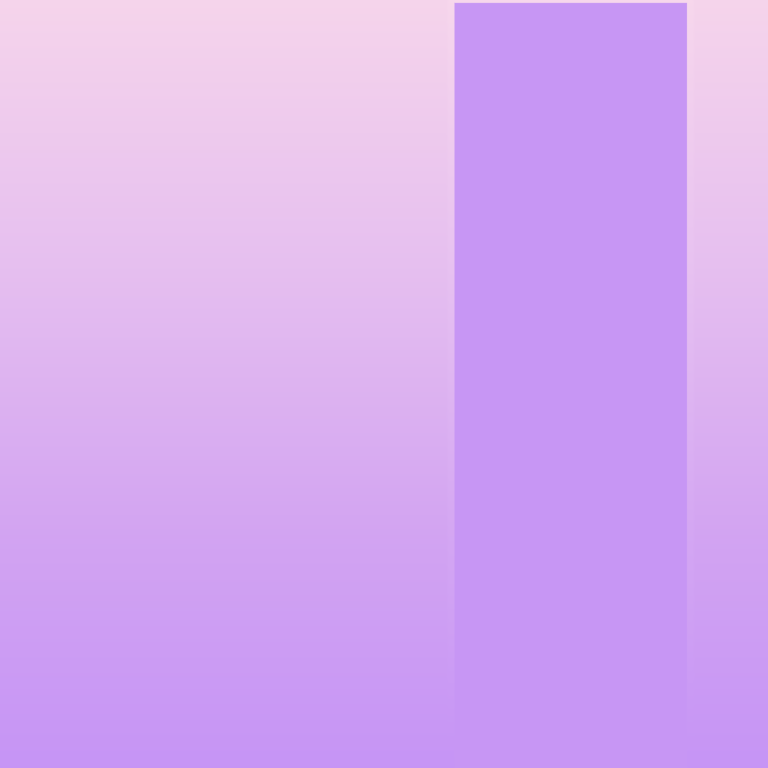
A three.js fragment shader for this background:

```glsl
// Pink to violet vertical gradient with a flat violet column and a faint pale rim.
varying vec2 vUv;

// Signed distance to an axis-aligned box given by two corners.
float boxDistance(vec2 p, vec2 low, vec2 high) {
  vec2 d = abs(p - 0.5 * (low + high)) - 0.5 * (high - low);
  return length(max(d, 0.0)) + min(max(d.x, d.y), 0.0);
}

// Backdrop colour by height, from violet to pale pink.
vec3 backdrop(float height) {
  vec3 color = mix(vec3(0.775, 0.582, 0.960), vec3(0.823, 0.640, 0.947), smoothstep(-0.03, 0.03, height) * clamp(height / 0.30, 0.0, 1.0));
  color = mix(color, vec3(0.902, 0.750, 0.938), clamp((height - 0.30) / 0.36, 0.0, 1.0));
  return mix(color, vec3(0.962, 0.832, 0.922), clamp((height - 0.66) / 0.34, 0.0, 1.0));
}

void main() {
  vec3 color = backdrop(vUv.y);

  // The column runs past the bottom edge, leaving a thin strip at the top.
  float column = boxDistance(vUv, vec2(0.5918, -0.1), vec2(0.8945, 0.9962));

  // Pale rim hugging the column, fading out toward the bottom.
  float rim = 1.0 - smoothstep(0.007, 0.011, column);
  color += vec3(0.006, 0.010, 0.004) * rim * smoothstep(0.02, 0.3, vUv.y);

  // Flat column with softened edges.
  color = mix(color, vec3(0.780, 0.590, 0.957), 1.0 - smoothstep(-0.001, 0.001, column));

  gl_FragColor = vec4(color, 1.0);
}
```
